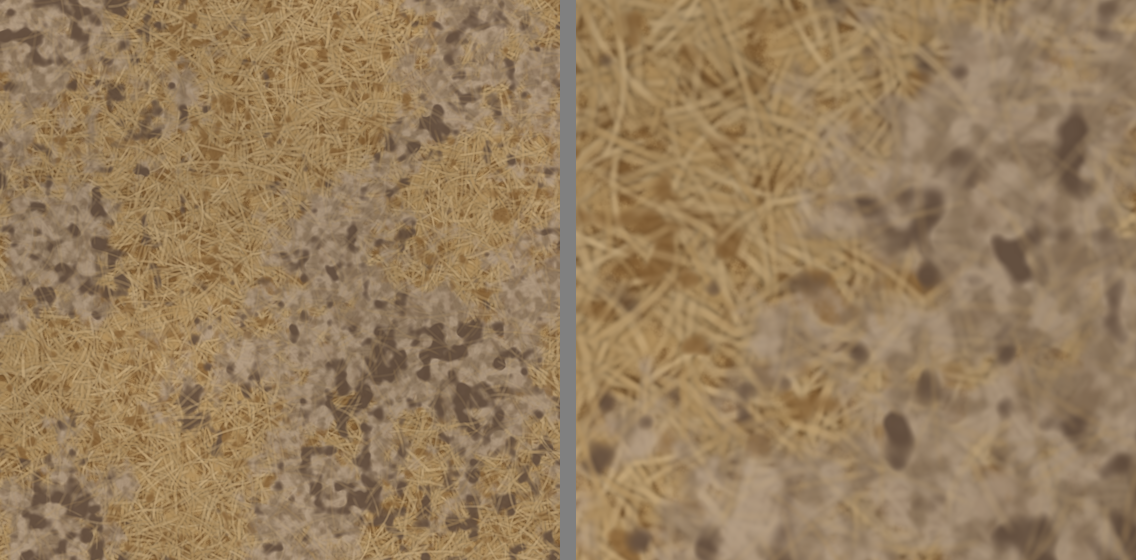
Left: the whole. Right: its middle third, enlarged.
Reproduce this texture procedurally as a WebGL 1 fragment shader.

```glsl
precision highp float;
uniform vec2 u_resolution;

#define FIBRE_CELLS 22.0
#define FIBRE_WIDTH 0.0021
#define FIBRE_SOFT 0.0020
#define UNDER_LAYERS 14
#define OVER_LAYERS 3
#define PATCH_SCALE 4.2
#define PATCH_LEVEL 0.55
#define SPECK_SCALE 46.0
#define SPECK_LEVEL 0.70
#define GAP_SCALE 52.0

const vec3 STRAW_PALE = vec3(0.79, 0.68, 0.51);
const vec3 STRAW_DEEP = vec3(0.68, 0.55, 0.36);
const vec3 GAP_BROWN = vec3(0.50, 0.36, 0.20);
const vec3 GREY_PALE = vec3(0.67, 0.59, 0.51);
const vec3 GREY_DEEP = vec3(0.52, 0.44, 0.36);
const vec3 SPECK_DARK = vec3(0.37, 0.29, 0.23);

vec4 hash4(vec2 p) {
  vec4 q = fract(p.xyxy * vec4(0.1031, 0.1030, 0.0973, 0.1099));
  q += dot(q, q.wzxy + 33.33);
  return fract((q.xxyz + q.yzzw) * q.zywx);
}

float noise(vec2 p) {
  vec2 i = floor(p), f = fract(p);
  f = f * f * (3.0 - 2.0 * f);
  float low = mix(hash4(i).x, hash4(i + vec2(1.0, 0.0)).x, f.x);
  float high = mix(hash4(i + vec2(0.0, 1.0)).x, hash4(i + 1.0).x, f.x);
  return mix(low, high, f.y);
}

mat2 rotation(float angle) {
  float c = cos(angle), s = sin(angle);
  return mat2(c, s, -s, c);
}

float fbm(vec2 p) {
  float sum = 0.0, weight = 0.5;
  for (int i = 0; i < 5; i++) {
    sum += weight * noise(p);
    p = rotation(0.7) * p * 2.03 + 11.7;
    weight *= 0.55;
  }
  return sum / 1.055;
}

// Two smooth octaves for soft-edged grains
float grain(vec2 p) {
  return 0.68 * noise(p) + 0.32 * noise(rotation(0.9) * p * 1.9 + 5.3);
}

// One layer of bent strands, a strand per cell, each with a soft shadow
vec3 addFibres(vec3 col, vec2 uv, float seed, float cells, float opacity) {
  vec2 p = rotation(seed * 1.9) * uv * cells + seed * 7.31;
  vec2 home = floor(p);
  float width = FIBRE_WIDTH * cells, soft = FIBRE_SOFT * cells;
  for (int y = -1; y <= 1; y++) {
    for (int x = -1; x <= 1; x++) {
      vec2 cell = home + vec2(x, y);
      vec4 h = hash4(cell + seed * 19.0);
      vec4 g = hash4(cell + seed * 23.0 + 71.0);
      vec2 d = rotation(h.z * 6.2832) * (p - cell - h.xy);
      float across = abs(d.y + (g.x - 0.5) * 0.6 * d.x * d.x);
      float ends = 1.0 - smoothstep(0.7, 1.0, abs(d.x) / mix(0.35, 0.95, h.w));
      float w = width * mix(0.65, 1.3, g.y);
      float shadow = ends * (1.0 - smoothstep(w, w * 2.4 + soft, across));
      float body = ends * (1.0 - smoothstep(max(w - soft, 0.0), w + soft, across));
      vec3 tint = mix(STRAW_DEEP, STRAW_PALE, g.z);
      col *= 1.0 - 0.07 * opacity * shadow;
      col = mix(col, tint, body * opacity * mix(0.5, 0.9, g.w));
    }
  }
  return col;
}

void main() {
  vec2 uv = gl_FragCoord.xy / min(u_resolution.x, u_resolution.y);

  // Straw bed with brown hollows
  float hollow = fbm(uv * GAP_SCALE + 5.0);
  vec3 col = mix(GAP_BROWN, STRAW_DEEP, smoothstep(0.3, 0.6, hollow));
  for (int i = 0; i < UNDER_LAYERS; i++) {
    col = addFibres(col, uv, float(i) + 1.0, FIBRE_CELLS, 0.85);
  }
  float pit = smoothstep(0.60, 0.84, grain(uv * GAP_SCALE + 40.0));
  col = mix(col, GAP_BROWN, 0.8 * pit);

  // Grey patches, broken up so that straw shows through
  float field = fbm(uv * PATCH_SCALE + 2.6);
  float ragged = field + 0.45 * (fbm(uv * 24.0 + 9.0) - 0.5)
    + 0.16 * (grain(uv * 75.0 + 21.0) - 0.5);
  float patchMask = smoothstep(PATCH_LEVEL - 0.07, PATCH_LEVEL + 0.12, ragged);
  float mottle = smoothstep(0.25, 0.75, grain(uv * 80.0 + 3.0));
  col = mix(col, mix(GREY_DEEP, GREY_PALE, mottle), 0.8 * patchMask);

  // Small dark specks, gathered mostly inside the patches
  float cluster = fbm(uv * 8.0 + 31.0) - 0.5;
  float speck = grain(uv * SPECK_SCALE + 17.0) + 0.75 * (field - 0.5) + 0.6 * cluster;
  float speckMask = smoothstep(SPECK_LEVEL - 0.04, SPECK_LEVEL + 0.20, speck);
  col = mix(col, SPECK_DARK, 0.9 * speckMask);

  // Loose strands on top, then a few long ones
  float loose = 0.6 * (1.0 - 0.6 * patchMask);
  for (int i = 0; i < OVER_LAYERS; i++) {
    col = addFibres(col, uv, float(i) + 31.0, FIBRE_CELLS, loose);
  }
  col = addFibres(col, uv, 43.0, 7.0, loose);

  // Broad uneven light
  col *= 0.95 + 0.10 * noise(uv * 3.0 + 50.0);
  gl_FragColor = vec4(col, 1.0);
}
```
